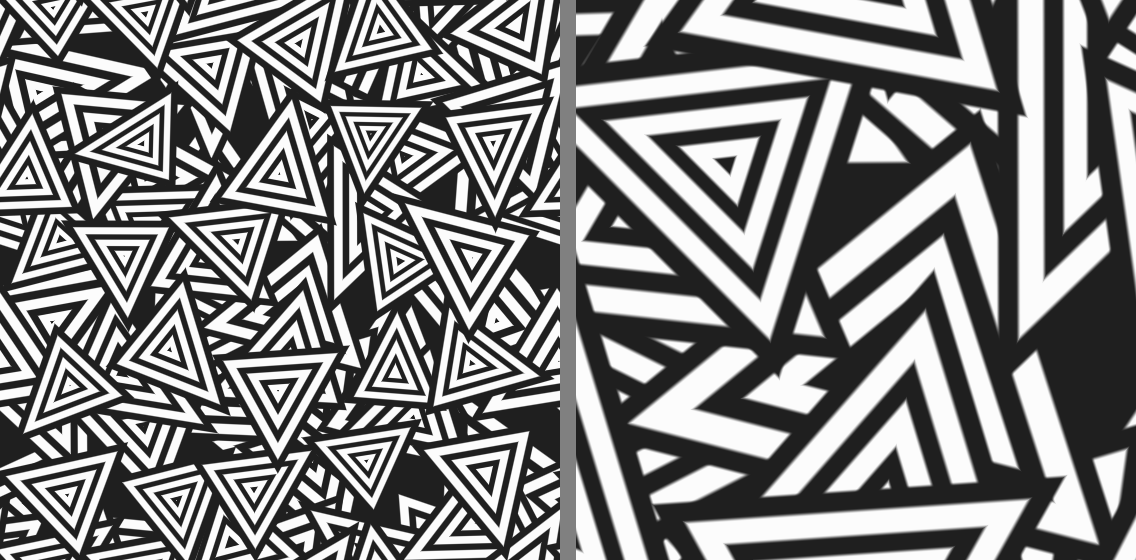
Left: the whole. Right: its middle third, enlarged.
Give the GLSL for this pattern, as a three.js fragment shader.

```glsl
// Seamless pile of overlapping triangles, each striped with concentric black and white bands.
varying vec2 vUv;

#define INK vec3(0.12)
#define PAPER vec3(0.99)
#define LAYERS 4
#define BORDER 0.012      // dark rim around every triangle
#define BAND_PERIOD 0.38  // one white and one dark band, relative to the radius
#define WHITE_SHARE 0.56  // white part of a band period
#define BAND_POWER 0.85   // below 1 the bands thin out towards the centre
#define JITTER 0.6        // random shift inside a grid cell
#define SKEW 0.34         // random turn of each side, in radians
#define SOFT 0.0013       // half width of a smoothed edge

vec3 hash3(vec3 p) {
  p = fract(p * vec3(0.1031, 0.1030, 0.0973) + 0.137);
  p += dot(p, p.yxz + 33.33);
  return fract((p.xxy + p.yxx) * p.zyx);
}

// Distance from the incentre, measured along the normal of the nearest side
float triangleDistance(vec2 p, float turn, vec3 skew) {
  vec3 angle = turn + vec3(0.0, 2.0944, 4.1888) + (skew - 0.5) * SKEW;
  vec3 side = p.x * cos(angle) + p.y * sin(angle);
  return max(side.x, max(side.y, side.z));
}

// White amount of the nested bands, counted inwards from the outer white edge
float bands(float dist, float radius, float period) {
  float depth = 1.0 - pow(max(dist / radius, 0.0), BAND_POWER);
  float phase = max(depth, -0.1) / period - 0.5 * WHITE_SHARE;
  float offset = abs(fract(phase + 0.5) - 0.5);
  float soft = SOFT / (radius * period);
  return 1.0 - smoothstep(-soft, soft, offset - 0.5 * WHITE_SHARE);
}

// Paint one jittered grid of triangles over the shade below
float paintLayer(float shade, vec2 uv, float layer, float count, float minRadius, float maxRadius) {
  vec2 p = uv * count + layer * vec2(0.37, 0.61);
  vec2 home = floor(p);
  for (int y = -1; y <= 1; y++) {
    for (int x = -1; x <= 1; x++) {
      vec2 cell = home + vec2(float(x), float(y));
      vec3 id = vec3(mod(cell, count), layer * 7.0) + 1.0;
      vec3 place = hash3(id);
      vec3 skew = hash3(id + 19.0);
      vec3 style = hash3(id + 43.0);
      vec2 centre = cell + 0.5 + (place.xy - 0.5) * JITTER;
      float radius = mix(minRadius, maxRadius, style.x);
      float dist = triangleDistance((p - centre) / count, place.z * 6.2832, skew);
      float cover = 1.0 - smoothstep(-SOFT, SOFT, dist - radius - BORDER);
      float period = BAND_PERIOD * mix(0.84, 1.04, style.y);
      shade = mix(shade, bands(dist, radius, period), cover);
    }
  }
  return shade;
}

void main() {
  float shade = 0.0;
  // Large triangles at the bottom, smaller ones on top
  for (int i = 0; i < LAYERS; i++) {
    float layer = float(i);
    float height = layer / float(LAYERS - 1);
    float count = i < LAYERS - 1 ? 4.0 : 5.0;
    float minRadius = mix(0.078, 0.046, height);
    float maxRadius = mix(0.088, 0.064, height);
    shade = paintLayer(shade, vUv, layer, count, minRadius, maxRadius);
  }
  gl_FragColor = vec4(mix(INK, PAPER, shade), 1.0);
}
```
